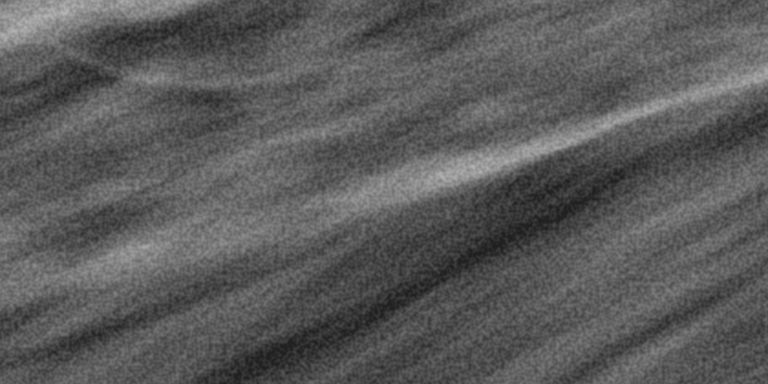
Reproduce this texture procedurally as a Shadertoy shader.

```glsl
// Grey wind-swept slopes: a bright slanting crest, dark hollows, fine streaks and soft grain.

const float BASE_GREY    = 0.375;
const float GRAIN_AMOUNT = 0.115;

// Random unit vector for a lattice cell
vec2 cellGradient(vec2 cell) {
    uvec2 q = uvec2(ivec2(cell)) * uvec2(73856093u, 19349663u);
    uint h = q.x ^ q.y;
    h = (h ^ (h >> 15u)) * 739982445u;
    h = (h ^ (h >> 12u)) * 695872825u;
    h ^= h >> 15u;
    float angle = 6.2832 * float(h & 65535u) / 65536.0;
    return vec2(cos(angle), sin(angle));
}

float gradientNoise(vec2 p) {
    vec2 i = floor(p), f = p - i;
    vec2 u = f * f * f * (f * (f * 6.0 - 15.0) + 10.0);
    vec2 e = vec2(0.0, 1.0);
    float a = dot(cellGradient(i), f);
    float b = dot(cellGradient(i + e.yx), f - e.yx);
    float c = dot(cellGradient(i + e.xy), f - e.xy);
    float d = dot(cellGradient(i + e.yy), f - e.yy);
    return mix(mix(a, b, u.x), mix(c, d, u.x), u.y);
}

// Layered noise drawn out along a slope
float streakNoise(vec2 p, float slope, vec2 frequency, float seed) {
    vec2 along = normalize(vec2(1.0, slope));
    vec2 q = vec2(dot(p, along), dot(p, vec2(-along.y, along.x)));
    q.y += 0.03 * gradientNoise(q * vec2(2.0, 4.0) + seed);
    q *= frequency;
    float sum = 0.0, gain = 1.0;
    for (int i = 0; i < 4; i++) {
        sum += gain * gradientNoise(q + seed);
        q = q * vec2(1.8, 2.0) + 17.3;
        gain *= 0.6;
    }
    return sum;
}

// Soft band from a to b, tapered at both ends and sagging in the middle
float band(vec2 p, vec2 a, vec2 b, float width, float sag) {
    vec2 axis = b - a;
    float len = length(axis);
    axis /= len;
    float t = dot(p - a, axis) / len;
    float across = dot(p - a, vec2(-axis.y, axis.x)) + 4.0 * sag * t * (1.0 - t);
    float taper = smoothstep(-0.1, 0.2, t) * (1.0 - smoothstep(0.75, 1.1, t));
    return taper * exp(-across * across / (width * width));
}

float crestHeight(float x) {
    return 0.20 + 0.27 * x + 0.016 * x * x;
}

// Crest light: broad and pale at the left, narrow and bright at the right
float crestLight(float x, float d) {
    float narrow = smoothstep(0.8, 1.5, x);
    float width = d > 0.0 ? mix(0.075, 0.030, narrow) : mix(0.035, 0.018, narrow);
    float strength = mix(0.12, 0.23, narrow) * smoothstep(0.05, 0.5, x);
    return strength * exp(-d * d / (width * width));
}

// Hollows and pale ribs below the crest
float lowerFolds(vec2 p) {
    float v = -0.15 * band(p, vec2(0.45, -0.06), vec2(1.72, 0.59), 0.070, 0.0);
    v -= 0.13 * band(p, vec2(-0.15, 0.02), vec2(0.95, 0.41), 0.026, 0.035);
    v -= 0.09 * band(p, vec2(1.25, 0.47), vec2(2.30, 0.76), 0.045, 0.0);
    v += 0.09 * band(p, vec2(1.15, -0.08), vec2(2.20, 0.57), 0.028, 0.0);
    v -= 0.08 * band(p, vec2(1.40, -0.06), vec2(2.20, 0.43), 0.022, 0.0);
    return v;
}

// Pale corner, thin curved fold and the shade beneath it
float upperFolds(vec2 p) {
    float v = 0.15 * smoothstep(-0.03, 0.05, p.y - 0.87 - 0.22 * p.x);
    v *= 1.0 - smoothstep(0.5, 1.0, p.x);
    v += 0.10 * band(p, vec2(0.12, 0.89), vec2(0.85, 0.84), 0.016, 0.085);
    v -= 0.12 * band(p, vec2(-0.15, 0.57), vec2(0.36, 0.85), 0.045, 0.0);
    v -= 0.08 * band(p, vec2(0.18, 0.82), vec2(0.64, 0.71), 0.035, 0.0);
    v -= 0.08 * band(p, vec2(0.25, 0.87), vec2(0.90, 1.03), 0.050, 0.0);
    return v;
}

float grain(vec2 p) {
    return gradientNoise(p * 105.0) + 0.7 * gradientNoise(p * 58.0 + 31.7);
}

void mainImage(out vec4 fragColor, in vec2 fragCoord) {
    vec2 p = fragCoord / iResolution.y;

    // Gentle waviness keeps the folds from looking ruled
    vec2 bent = p + vec2(0.0, 0.022 * gradientNoise(p * vec2(2.5, 4.0) + 5.2));
    float d = bent.y - crestHeight(bent.x) + 0.012 * streakNoise(p, 0.3, vec2(3.0, 12.0), 41.0);
    float above = smoothstep(-0.03, 0.02, d);

    // Streaks run steeper below the crest than above it
    float upper = 0.19 * streakNoise(bent, 0.36, vec2(2.2, 8.0), 3.7) + upperFolds(bent);
    float lower = 0.14 * streakNoise(bent, 0.56, vec2(1.2, 10.0), 12.4) - 0.025 + lowerFolds(bent);

    float grey = BASE_GREY + mix(lower, upper, above) + crestLight(p.x, d);
    grey += GRAIN_AMOUNT * grain(p);
    fragColor = vec4(vec3(clamp(grey, 0.13, 0.72)), 1.0);
}
```
